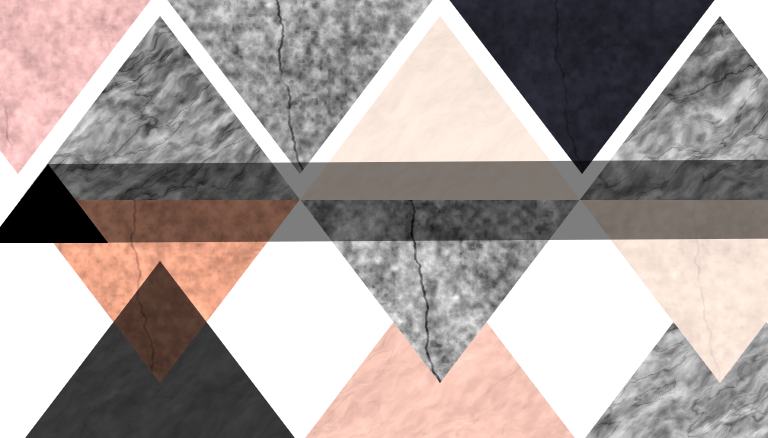
A Shadertoy shader for this background:

```glsl
// Rows of stone and pastel triangles on white, crossed by a translucent dark band.

const float SLOPE = 0.762; // half width of a triangle per unit of height

float hash(vec2 p) {
    vec3 q = fract(vec3(p.xyx) * 0.1031);
    q += dot(q, q.yzx + 33.33);
    return fract((q.x + q.y) * q.z);
}

float noise(vec2 p) {
    vec2 i = floor(p), f = fract(p);
    f = f * f * (3.0 - 2.0 * f);
    return mix(mix(hash(i), hash(i + vec2(1, 0)), f.x),
               mix(hash(i + vec2(0, 1)), hash(i + vec2(1, 1)), f.x), f.y);
}

float fbm(vec2 p) {
    float sum = 0.0, amp = 0.5;
    for (int i = 0; i < 5; i++) {
        sum += amp * noise(p);
        p = mat2(1.6, 1.2, -1.2, 1.6) * p + 7.3;
        amp *= 0.5;
    }
    return sum;
}

// Cracked plaster; q is measured from the lower apex
float plaster(vec2 q, float seed) {
    vec2 s = q + 11.0 * seed + 20.0;
    float tone = 0.9 * (fbm(s * 2.2) - 0.48) + 1.1 * (fbm(s * 13.0) - 0.48);
    tone -= 0.25 * smoothstep(0.6, 0.85, noise(s * 24.0)) * noise(s * 3.0);
    float bend = 0.25 * (fbm(vec2(q.y * 3.5, seed + 4.0)) - 0.48);
    float crack = abs(q.x + 0.02 + 0.15 * q.y + bend);
    return tone - 0.5 * smoothstep(0.02, 0.003, crack) * smoothstep(0.1, 0.5, noise(s * 5.0));
}

// Marble with veins that rise to the right
float marble(vec2 q, float seed) {
    vec2 s = mat2(0.83, -0.56, 0.56, 0.83) * q + 9.0 * seed + 30.0;
    s += 0.3 * fbm(s * 2.0);
    float tone = 0.9 * (fbm(s * vec2(2.0, 6.5)) - 0.48) + 0.9 * (fbm(s * vec2(9.0, 17.0)) - 0.48);
    float vein = abs(fbm(s * vec2(1.2, 4.0) + 5.0) - 0.48);
    return tone - 0.22 * smoothstep(0.025, 0.0, vein);
}

// Coverage of a triangle; q is measured from the apex, q.y towards the base
float triangle(vec2 q, float height, float px) {
    float d = max((abs(q.x) - SLOPE * q.y) * 0.795, q.y - height);
    return clamp(0.5 - d / px, 0.0, 1.0);
}

// Tint in rgb, strength of the texture in a
vec3 stone(vec4 tint, float tone) {
    return clamp(tint.rgb * (1.0 + tint.a * tone), 0.0, 1.0);
}

void mainImage(out vec4 fragColor, in vec2 fragCoord) {
    vec2 p = fragCoord / iResolution.xy * vec2(7.68, 4.38);
    float px = 7.68 / iResolution.x;
    vec3 col = vec3(1);

    vec4 hanging[3] = vec4[3](vec4(0.96, 0.76, 0.75, 0.3), vec4(0.64, 0.64, 0.64, 0.9),
                              vec4(0.15, 0.15, 0.19, 0.5));
    vec4 peaks[3] = vec4[3](vec4(0.63, 0.63, 0.63, 1.0), vec4(1.0, 0.93, 0.88, 0.07),
                            vec4(0.62, 0.62, 0.62, 1.0));
    vec4 lower[3] = vec4[3](vec4(0.96, 0.67, 0.55, 0.4), vec4(0.64, 0.64, 0.64, 1.0),
                            vec4(0.99, 0.91, 0.86, 0.12));
    vec4 ground[3] = vec4[3](vec4(0.215, 0.215, 0.22, 0.35), vec4(0.98, 0.79, 0.73, 0.2),
                             vec4(0.65, 0.65, 0.65, 0.9));

    for (int i = 0; i < 3; i++) {
        float k = float(i), x = p.x - 1.6 - 2.8 * k;

        // Ground row, pointing up
        vec2 q = vec2(x, 1.77 - p.y);
        float groundMask = triangle(q, 3.0, px);
        col = mix(col, stone(ground[i], marble(vec2(x, -q.y), k + 5.0)), groundMask);

        // Lower row, pointing down; the dark ground peak shows through the first
        q = vec2(x, p.y - 0.55);
        float mask = triangle(q, 1.83, px);
        vec3 face = stone(lower[i], plaster(q, k + 2.0));
        if (i == 0) face *= 1.0 - 0.66 * groundMask;
        col = mix(col, face, mask);

        // Peaks, darker towards the apex
        q = vec2(x, 4.22 - p.y);
        float tone = marble(vec2(x, -q.y), k) - 0.28 * smoothstep(2.9, 3.9, p.y);
        col = mix(col, stone(peaks[i], tone), triangle(q, 1.84, px));

        // Row hanging from the top
        q = vec2(p.x - 0.18 - 2.82 * k, p.y - 2.64);
        col = mix(col, stone(hanging[i], plaster(q, k + 8.0)), triangle(q, 3.0, px));
    }

    // Translucent band, slightly tilted
    float tilt = 0.006 * (p.x - 0.48);
    float band = max(abs(p.y - 2.345 - tilt) - 0.395, 0.48 - p.x);
    col *= 1.0 - 0.51 * clamp(0.5 - band / px, 0.0, 1.0);

    // Solid black triangle at the left end
    col *= 1.0 - triangle(vec2(p.x - 0.48, 2.74 - p.y), 0.79, px);

    fragColor = vec4(col, 1.0);
}
```
